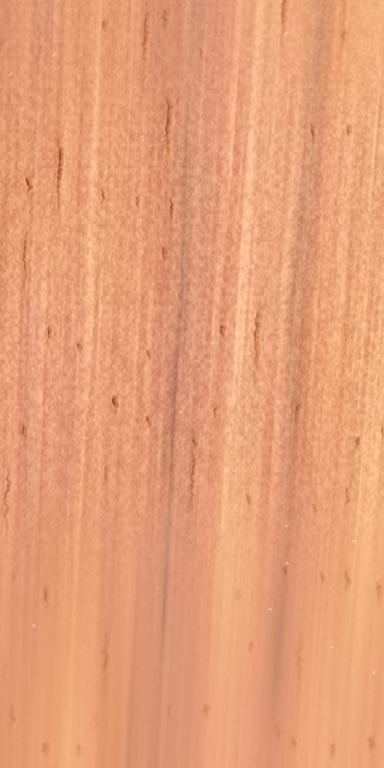
Reproduce this texture procedurally as a WebGL 2 fragment shader.

```glsl
#version 300 es
precision highp float;

uniform vec2 u_resolution;
out vec4 fragColor;

float hash(vec2 p) {
    return fract(sin(dot(p, vec2(127.1, 311.7))) * 43758.5453);
}

float noise(vec2 p) {
    vec2 i = floor(p), f = fract(p);
    f = f * f * (3.0 - 2.0 * f);
    return mix(mix(hash(i), hash(i + vec2(1, 0)), f.x),
               mix(hash(i + vec2(0, 1)), hash(i + vec2(1, 1)), f.x), f.y);
}

float band(float x, float centre, float width) {
    float d = (x - centre) / width;
    return exp(-d * d);
}

// Elongated pores: x = worn rim, y = dark hollow, z = lit edge
vec3 pores(vec2 q, float blur) {
    vec2 size = vec2(0.09, 0.2);
    vec3 mask = vec3(0.0);
    for (int j = -1; j <= 1; j++) {
        for (int i = -1; i <= 1; i++) {
            vec2 cell = floor(q / size) + vec2(i, j);
            float pick = hash(cell);
            if (pick > 0.44) continue;
            vec2 centre = (cell + 0.2 + 0.6 * vec2(hash(cell + 7.3), hash(cell + 19.1))) * size;
            vec2 d = q - centre;
            float k = hash(cell + 31.7);
            float len = mix(0.020, 0.062, k * k) + 0.08 * step(0.9, k);
            float wid = mix(0.005, 0.010, hash(cell + 43.9));
            d.x += 0.008 * (noise(vec2(d.y * 60.0, pick * 90.0)) - 0.5);
            d.x += 0.005 * (noise(vec2(d.y * 150.0, pick * 50.0)) - 0.5);
            // Narrower towards the lower tip
            wid *= clamp(0.85 + 0.5 * d.y / len, 0.4, 1.3);
            vec2 extent = vec2(wid, len) + blur;
            float inner = max(0.0, (wid - blur) / extent.x) * 0.6;
            float strength = wid / extent.x * mix(0.5, 1.0, hash(cell + 57.2));
            float rim = 1.0 - smoothstep(inner, 1.0, length(d / extent));
            vec2 offset = vec2(wid * 0.45, -len * 0.25);
            float hollow = 1.0 - smoothstep(0.3, 1.0, length((d + offset) / (extent * vec2(0.45, 0.65))));
            float lit = 1.0 - smoothstep(0.2, 1.0, length((d - vec2(wid * 1.3, 0.0)) / (extent * vec2(0.6, 0.9))));
            mask = max(mask, vec3(rim, hollow, lit) * strength);
        }
    }
    return mask;
}

// Tiny pale flecks of dust
float dust(vec2 p, float blur) {
    vec2 cell = floor(p * 18.0);
    vec2 d = fract(p * 18.0) - 0.3 - 0.4 * vec2(hash(cell + 3.1), hash(cell + 5.7));
    float angle = 6.28 * hash(cell + 9.4);
    d = mat2(cos(angle), sin(angle), -sin(angle), cos(angle)) * d;
    d.x *= mix(0.3, 1.0, hash(cell + 13.8));
    return step(0.975, hash(cell)) * (1.0 - smoothstep(0.01, 0.06 + 5.0 * blur, length(d)));
}

void main() {
    vec2 p = gl_FragCoord.xy / u_resolution.x;
    float y = p.y;

    // Slightly fanned grain, sharpest across the middle
    float g = p.x - (y - 1.0) * (0.03 + 0.05 * p.x);
    float focus = smoothstep(0.3, 1.0, y) * (1.0 - 0.55 * smoothstep(1.5, 2.0, y));
    float blur = mix(0.010, 0.0012, focus);

    // Broad growth bands
    float tone = 0.36 + 0.26 * band(g, 0.23, 0.05) + 0.28 * band(g, 0.65, 0.10)
               + 0.34 * band(g, 0.96, 0.12) - 0.10 * band(g, 0.385, 0.09)
               - 0.08 * band(g, 0.04, 0.06);
    tone += 0.42 * (noise(vec2(g * 8.0, y * 1.5 + 4.0)) - 0.5);
    tone += 0.24 * (noise(vec2(g * 26.0 + 11.0, y * 0.8)) - 0.5);
    tone = clamp(tone, 0.0, 1.0);

    vec3 wood = mix(vec3(0.83, 0.56, 0.44), vec3(0.91, 0.62, 0.465), smoothstep(-0.1, 0.5, tone));
    wood = mix(wood, vec3(0.97, 0.73, 0.535), smoothstep(0.35, 1.05, tone));
    wood.b += 0.05 * (noise(vec2(g * 6.0 + 30.0, y * 2.0)) - 0.5);

    // Long fibres, fine threads and a sparkling speckle
    float fibre = noise(vec2(g * 55.0, y * 1.2)) - 0.5;
    float thread = noise(vec2(g * 120.0, y * 2.5 + 20.0)) - 0.5;
    float glint = smoothstep(0.68, 0.95, noise(vec2(g * 95.0 + 40.0, y * 1.8)));
    float speckle = noise(vec2(g * 240.0, y * 150.0)) + noise(vec2(g * 130.0, y * 85.0 + 9.0)) - 1.0;
    float detail = mix(0.035, 0.055, focus) * fibre + mix(0.025, 0.085, focus) * thread
                 + mix(0.010, 0.085, focus) * speckle + mix(0.008, 0.045, focus) * (glint - 0.15);
    wood += detail * vec3(0.85, 1.1, 1.0);

    // Grey mineral streaks, broken into strands
    float wander = 0.012 * (noise(vec2(y * 3.0, 8.0)) - 0.5);
    float strand = 0.5 + noise(vec2(g * 140.0, y * 5.0));
    float streak = band(g + wander, 0.457, 0.010) * (0.2 + 0.6 * noise(vec2(y * 4.0, 2.0)))
                 + 0.7 * band(g - wander, 0.765, 0.024) * noise(vec2(y * 3.0, 15.0));
    wood *= 1.0 - streak * strand * vec3(0.15, 0.14, 0.10);

    // Pores with ribbed walls
    vec3 pore = pores(vec2(g, y), blur);
    float rib = noise(vec2(g * 110.0, y * 140.0));
    wood = mix(wood, vec3(0.99, 0.78, 0.58), 0.45 * pore.z);
    wood = mix(wood, mix(vec3(0.68, 0.34, 0.19), vec3(0.90, 0.54, 0.33), rib), 0.9 * pore.x);
    wood = mix(wood, vec3(0.42, 0.19, 0.11), pore.y * mix(0.95, 0.35, rib) * mix(0.3, 1.0, focus));

    wood = mix(wood, vec3(0.97, 0.85, 0.80), 0.55 * dust(p, blur));
    fragColor = vec4(wood, 1.0);
}
```
